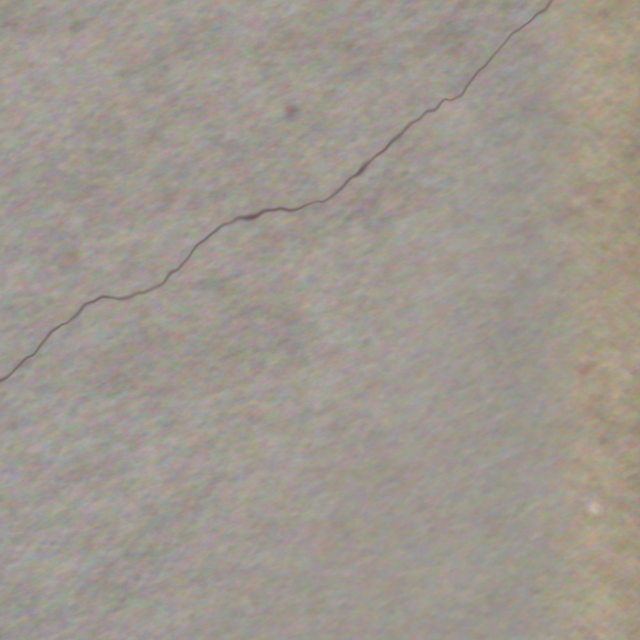
Give the GLSL for this texture, as a Shadertoy shader.

```glsl
// Weathered grey concrete with a thin wandering crack and a warm sandy edge.
#define BODY_COLOR vec3(0.624, 0.599, 0.568)
#define SAND_COLOR vec3(0.657, 0.611, 0.535)
#define CRACK_COLOR vec3(0.42, 0.35, 0.36)
#define SAND_START 0.885
#define CRACK_WIDTH 0.0024
#define MOTTLE 0.075
#define GRAIN 0.085
#define CHROMA 0.155
#define GRAIN_ANGLE 0.42
#define SPOT_COUNT 6

float hash(vec2 p) {
    return fract(sin(dot(p, vec2(127.1, 311.7))) * 43758.5453);
}

// Smooth value noise in 0..1
float noise(vec2 p) {
    vec2 i = floor(p), f = fract(p);
    f = f * f * (3.0 - 2.0 * f);
    return mix(mix(hash(i), hash(i + vec2(1, 0)), f.x),
               mix(hash(i + vec2(0, 1)), hash(i + vec2(1, 1)), f.x), f.y);
}

// Layered noise centred on zero
float fbm(vec2 p) {
    float sum = 0.0, amp = 0.5;
    for (int i = 0; i < 4; i++) {
        sum += amp * (noise(p) - 0.5);
        p = mat2(1.6, 1.2, -1.2, 1.6) * p + 17.3;
        amp *= 0.5;
    }
    return sum;
}

vec2 rotate(vec2 p, float a) {
    float c = cos(a), s = sin(a);
    return vec2(c * p.x + s * p.y, c * p.y - s * p.x);
}

// Height of the crack: a rising line with bends and small kinks
float crackHeight(float x) {
    float bend = mix(0.018, 0.004, smoothstep(0.35, 0.5, x)) * sin(28.0 * x - 2.07);
    float dip = 0.042 * exp(-pow((x - 0.53) / 0.08, 2.0));
    float kinks = 0.011 * (noise(vec2(x * 26.0, 3.0)) - 0.5)
                + 0.007 * (noise(vec2(x * 75.0, 8.0)) - 0.5);
    return 0.425 + 0.6 * x + bend - dip + kinks + 0.42 * max(x - 0.72, 0.0);
}

float crackMask(vec2 uv) {
    float y = crackHeight(uv.x);
    float slope = (crackHeight(uv.x + 0.004) - crackHeight(uv.x - 0.004)) / 0.008;
    float d = abs(uv.y - y) / sqrt(1.0 + slope * slope);
    float knot = exp(-pow((uv.x - 0.393) / 0.014, 2.0))
               + exp(-pow((uv.x - 0.566) / 0.010, 2.0))
               + 0.4 * exp(-pow((uv.x - 0.642) / 0.009, 2.0));
    float w = CRACK_WIDTH * (0.8 + 0.6 * noise(vec2(uv.x * 40.0, 5.0)) + 0.9 * knot);
    float depth = 0.38 + 0.35 * noise(vec2(uv.x * 45.0, 12.0)) + 0.35 * knot;
    return min(depth, 1.0) * exp(-d * d / (w * w)) + 0.08 * exp(-d / 0.008);
}

void mainImage(out vec4 fragColor, in vec2 fragCoord) {
    vec2 uv = fragCoord / iResolution.xy;
    vec2 along = rotate(uv, GRAIN_ANGLE);

    // Base colour with the soft sandy strip and the greyer band beside it
    float edge = SAND_START + 0.05 * fbm(vec2(uv.y * 7.0, 2.0));
    float sand = smoothstep(edge - 0.075, edge + 0.055, uv.x);
    vec3 col = mix(BODY_COLOR, SAND_COLOR, sand);
    col -= vec3(0.019, 0.012, 0.014) * exp(-pow((uv.x - 0.80) / 0.08, 2.0));
    col += vec3(-0.010, 0.0, 0.010) * (1.0 - smoothstep(0.0, 0.6, uv.x + 0.5 * uv.y));
    col -= 0.035 * sand * smoothstep(0.94, 1.02, uv.x);

    // Broad mottling and ragged darker stains, calmer at the lower right
    float calm = smoothstep(0.35, 0.65, uv.x - 0.6 * uv.y + 0.2) * (1.0 - sand);
    float rough = 1.0 - 0.4 * calm;
    col += MOTTLE * rough * fbm(along * vec2(9.0, 15.0) + 4.0);
    float stain = smoothstep(0.06, 0.28, fbm(along * vec2(15.0, 24.0) + 31.0));
    col -= vec3(0.032, 0.036, 0.030) * stain * rough * smoothstep(0.0, 0.6, uv.y);

    // Fine streaked grain; steeper streaks on the sandy strip
    float streak = fbm(along * vec2(48.0, 100.0));
    float sandStreak = fbm(rotate(uv, -0.6) * vec2(28.0, 65.0) + 9.0);
    col += GRAIN * rough * mix(streak, 1.1 * sandStreak, sand);

    // Soft colour speckle, separate in each channel
    vec2 speckle = along * vec2(80.0, 135.0);
    vec3 tint = vec3(fbm(speckle), fbm(speckle + 53.0), fbm(speckle + 97.0));
    col += CHROMA * (1.0 - 0.25 * calm) * vec3(1.0, 0.85, 1.1) * tint;

    // A few small dull pits with ragged outlines
    for (int i = 0; i < SPOT_COUNT; i++) {
        float id = float(i);
        vec2 center = vec2(hash(vec2(id, 1.7)), hash(vec2(id, 6.3)));
        vec2 q = rotate(uv - center, 0.6) / vec2(1.5, 1.0);
        q += 0.008 * vec2(fbm(uv * 60.0), fbm(uv * 60.0 + 40.0));
        float radius = 0.006 + 0.006 * hash(vec2(id, 9.1));
        float strength = 0.3 + 0.7 * hash(vec2(id, 4.4));
        float pit = exp(-dot(q, q) / (radius * radius));
        col -= vec3(0.09, 0.12, 0.10) * strength * pit;
    }

    // One pale chip on the sandy strip
    vec2 chip = uv - vec2(0.93, 0.205);
    chip += 0.012 * vec2(fbm(uv * 70.0 + 5.0), fbm(uv * 70.0 + 25.0));
    col += vec3(0.11, 0.11, 0.13) * exp(-dot(chip, chip) / 0.0001);

    col = mix(col, CRACK_COLOR, crackMask(uv) * (1.0 - smoothstep(0.84, 0.9, uv.x)));
    fragColor = vec4(clamp(col, 0.0, 1.0), 1.0);
}
```
